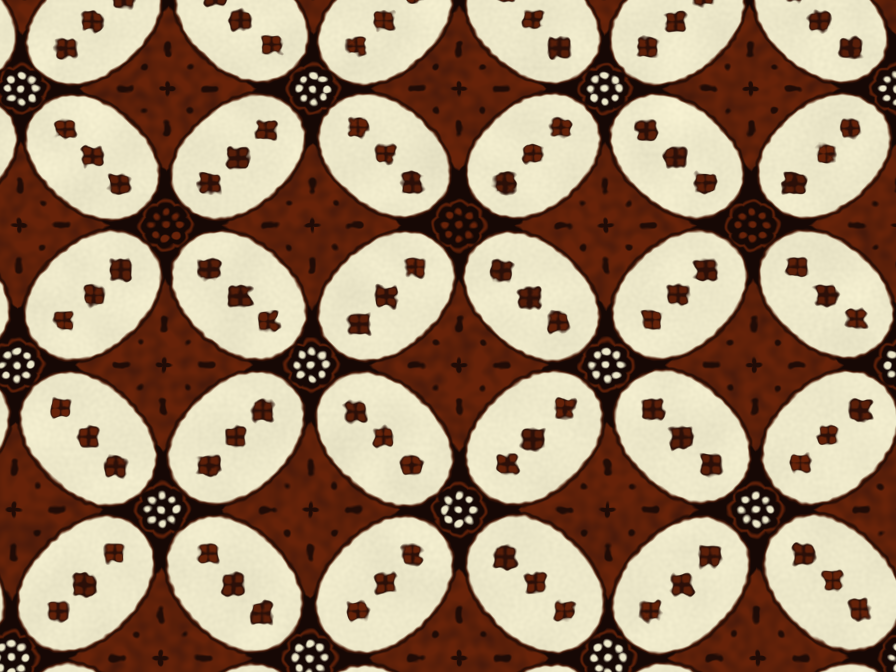
This pattern is drawn by a Shadertoy shader. Its source:

```glsl
const vec3 CREAM = vec3(0.93, 0.91, 0.79);
const vec3 RUST  = vec3(0.40, 0.135, 0.035);
const vec3 UMBER = vec3(0.25, 0.09, 0.04);
const vec3 INK   = vec3(0.085, 0.03, 0.02);

// Lattice, in canvas heights: pitch widens slightly towards the bottom
const vec2  PITCH_X   = vec2(0.217, 0.2222);
const float PITCH_Y   = 0.2118;
const float FIRST_ROW = 0.132;
const float CENTRE_X  = 0.0165;
const float ROW_BOW   = 0.058;

// Shapes, in lattice cells
const vec2  OVAL         = vec2(0.505, 0.362);
const float OVAL_POWER   = 2.2;
const float DIAMOND_EDGE = 0.283;
const float MARK_STEP    = 0.272;
const float RING_RADIUS  = 0.158;
const float SEED_ORBIT   = 0.097;
const float SEED_RADIUS  = 0.025;
const float PETALS       = 8.0;
const float DYED_ROW     = 1.0;
const float WORN_MARKS   = 0.035;
const float SOFTNESS     = 0.011;
const float PI = 3.14159265;

vec2 hash2(vec2 p) {
    vec3 q = fract(p.xyx * vec3(0.1031, 0.1030, 0.0973));
    q += dot(q, q.yzx + 33.33);
    return fract((q.xx + q.yz) * q.zy);
}

float gradientNoise(vec2 p) {
    vec2 i = floor(p), f = p - i;
    vec2 u = f * f * f * (f * (f * 6.0 - 15.0) + 10.0);
    vec2 o = vec2(0.0, 1.0);
    float a = dot(hash2(i) * 2.0 - 1.0, f);
    float b = dot(hash2(i + o.yx) * 2.0 - 1.0, f - o.yx);
    float c = dot(hash2(i + o) * 2.0 - 1.0, f - o);
    float d = dot(hash2(i + 1.0) * 2.0 - 1.0, f - 1.0);
    return mix(mix(a, b, u.x), mix(c, d, u.x), u.y);
}

float cover(float d, float soft) { return 1.0 - smoothstep(-soft, soft, d); }

// Gradient-corrected distance to a superellipse
float ovalDistance(vec2 p, vec2 radii) {
    vec2 q = max(abs(p) / radii, 1e-3);
    float f = pow(pow(q.x, OVAL_POWER) + pow(q.y, OVAL_POWER), 1.0 / OVAL_POWER);
    vec2 g = pow(q / f, vec2(OVAL_POWER - 1.0)) / radii;
    return (f - 1.0) / length(g);
}

float boxDistance(vec2 p, vec2 halfSize, float radius) {
    vec2 q = abs(p) - halfSize + radius;
    return length(max(q, 0.0)) + min(max(q.x, q.y), 0.0) - radius;
}

// Small strokes at the heart of a diamond
float diamondMarks(vec2 p, float wobble) {
    vec2 a = abs(p);
    vec2 s = a.x > a.y ? a : a.yx;
    float d = boxDistance(s - vec2(0.29, 0.0), vec2(0.058, 0.021), 0.02);
    d = min(d, length(a - 0.16) - 0.02);
    d = min(d, length(p) - 0.038 - 0.016 * cos(4.0 * atan(p.y, p.x + 1e-5)));
    return d + wobble;
}

vec3 drawRosette(vec3 col, vec2 p, vec3 seedColor, float wobble, float soft) {
    float r = length(p), angle = atan(p.y, p.x + 1e-5);
    float scallop = RING_RADIUS + 0.022 * abs(cos(0.5 * PETALS * angle));
    col = mix(col, INK, cover(r - scallop - 0.02, soft));
    col = mix(col, RUST, 0.85 * cover(abs(r - scallop + wobble) - 0.011, soft));
    float sector = 2.0 * PI / PETALS;
    float a = angle - sector * round(angle / sector);
    float seeds = length(r * vec2(cos(a), sin(a)) - vec2(SEED_ORBIT, 0.0));
    return mix(col, seedColor, cover(min(seeds, r) - SEED_RADIUS + wobble, soft));
}

// Three four-lobed squares along the long axis of an oval
vec3 drawOvalMarks(vec3 col, vec2 p, vec2 axis, vec2 cell, float wobble, float soft) {
    for (int k = -1; k <= 1; k++) {
        vec2 h = hash2(cell * 3.0 + float(k) * 17.0 + 71.0);
        vec2 q = p - axis * MARK_STEP * float(k) - (h - 0.5) * 0.03;
        float size = mix(0.92, 1.1, h.y);
        float body = boxDistance(q, vec2(0.068) * size, 0.025) + wobble * 1.8;
        float lobes = boxDistance(abs(q) - 0.034 * size, vec2(0.024), 0.014) + wobble;
        vec3 fill = h.x < WORN_MARKS ? CREAM : mix(RUST, UMBER, 0.45 * h.y);
        col = mix(col, mix(INK, UMBER, 0.5), cover(body, soft));
        col = mix(col, fill, cover(max(lobes, body + 0.008), soft));
    }
    return col;
}

void mainImage(out vec4 fragColor, in vec2 fragCoord) {
    vec2 p = fragCoord / iResolution.y;
    p.x -= 0.5 * iResolution.x / iResolution.y;
    float row = (1.0 - p.y - FIRST_ROW) / PITCH_Y;
    vec2 lattice = vec2(3.0 + (p.x - CENTRE_X) / mix(PITCH_X.x, PITCH_X.y, row / 4.0),
                        row + ROW_BOW * sin(PI * row / 4.0));
    float soft = max(SOFTNESS, 0.8 / (PITCH_Y * iResolution.y));
    float wobble = 0.022 * gradientNoise(lattice * 17.0 + 40.0);
    float slow = gradientNoise(lattice * 3.0 + 90.0);

    // Cell frame: the long axis joins opposite rosettes
    vec2 cell = floor(lattice), local = lattice - cell - 0.5;
    float lean = mod(cell.x + cell.y, 2.0) < 0.5 ? 1.0 : -1.0;
    vec2 axis = vec2(1.0, lean) * sqrt(0.5);
    vec2 across = vec2(-axis.y, axis.x);

    // Dyed ground
    float mottle = 0.25 + 0.8 * gradientNoise(lattice * 11.0) + 0.5 * slow;
    vec3 rust = mix(RUST, UMBER, clamp(mottle, 0.0, 0.8));
    float diamond = DIAMOND_EDGE - abs(dot(local, across)) + wobble;
    vec3 col = mix(INK, rust, cover(diamond, soft));

    // Motifs on alternate lattice corners
    vec2 corner = round(lattice), q = lattice - corner;
    if (mod(corner.x + corner.y, 2.0) < 0.5) {
        vec3 seedColor = corner.y == DYED_ROW ? RUST : CREAM;
        col = drawRosette(col, q, seedColor, wobble, soft);
    } else {
        col = mix(col, INK, 0.85 * cover(diamondMarks(q, wobble), soft));
    }

    // Cream ovals with a dark rim and a fine rust line
    vec2 jitter = hash2(cell + 23.0) - 0.5;
    vec2 o = local - jitter * 0.025;
    vec2 radii = OVAL * (1.0 + 0.035 * jitter.yx);
    float oval = ovalDistance(vec2(dot(o, axis), dot(o, across)), radii) + wobble * 0.7;
    col = mix(col, INK, 0.85 * cover(oval - 0.026, soft));
    col = mix(col, RUST, 0.7 * cover(oval - 0.012, soft));
    vec3 cloth = CREAM * (1.0 + 0.05 * slow + 0.03 * gradientNoise(lattice * 30.0));
    cloth = drawOvalMarks(cloth, o, axis, cell, wobble, soft);
    col = mix(col, cloth, cover(oval, soft));

    fragColor = vec4(col, 1.0);
}
```
